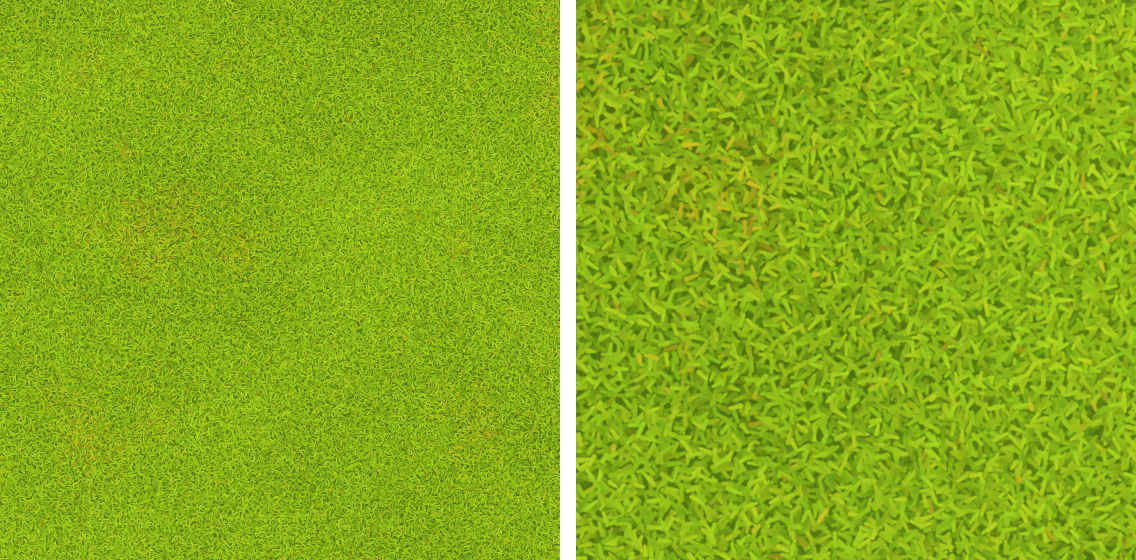
Left: the whole. Right: its middle third, enlarged.
Give the GLSL for this texture, as a three.js fragment shader.

```glsl
// Closely mown lawn seen from above: layers of short, randomly turned blades
// are stacked over dark soil, one blade per jittered grid cell, then tinted by
// broad soft noise for shaded areas and thin straw-coloured patches.

#define CELLS 168.0        // blade cells across the canvas
#define LAYERS 3           // stacked blade layers, bottom to top
#define BLADE_LENGTH 0.68  // longest half length, in cells
#define BLADE_WIDTH 0.23   // half width, in cells
#define EDGE 0.14          // softness of blade edges, in cells
#define TONE_SPREAD 0.56   // brightness range between blades
#define PATCH_TONE 0.26    // strength of broad light and dark areas
#define HUE_SPREAD 0.09    // red shift between blades
#define STRAW_BASE 0.015   // share of dry blades in healthy turf
#define STRAW_PATCH 0.16   // extra share of dry blades in thin patches

varying vec2 vUv;

const vec3 SHADE = vec3(0.31, 0.44, 0.06);
const vec3 GRASS = vec3(0.54, 0.70, 0.09);
const vec3 SUNLIT = vec3(0.69, 0.85, 0.12);
const vec3 STRAW = vec3(0.73, 0.69, 0.12);

vec3 hash32(vec2 p) {
  vec3 q = fract(vec3(p.xyx) * vec3(0.1031, 0.1030, 0.0973));
  q += dot(q, q.yxz + 33.33);
  return fract((q.xxy + q.yzz) * q.zyx);
}

float valueNoise(vec2 p) {
  vec2 cell = floor(p);
  vec2 f = fract(p);
  f = f * f * (3.0 - 2.0 * f);
  float low = mix(hash32(cell).x, hash32(cell + vec2(1.0, 0.0)).x, f.x);
  float high = mix(hash32(cell + vec2(0.0, 1.0)).x, hash32(cell + 1.0).x, f.x);
  return mix(low, high, f.y);
}

float fbm(vec2 p) {
  float sum = 0.0;
  float weight = 0.5;
  for (int i = 0; i < 4; i++) {
    sum += weight * valueNoise(p);
    p = mat2(1.6, 1.2, -1.2, 1.6) * p + 17.3;
    weight *= 0.5;
  }
  return sum / 0.9375;
}

// Colour ramp from deep shade through grass green to sunlit tips
vec3 grassRamp(float tone) {
  vec3 lower = mix(SHADE, GRASS, clamp(tone * 2.0, 0.0, 1.0));
  return mix(lower, SUNLIT, clamp(tone * 2.0 - 1.0, 0.0, 1.0));
}

// Coverage of a tapered blade; along runs from -1 at the root to 1 at the tip
float bladeMask(vec2 p, float angle, float halfLength, out float along) {
  vec2 dir = vec2(cos(angle), sin(angle));
  float t = dot(p, dir);
  along = clamp(t / halfLength, -1.0, 1.0);
  float dist = length(p - dir * clamp(t, -halfLength, halfLength));
  float width = BLADE_WIDTH * (0.9 - 0.25 * along);
  return 1.0 - smoothstep(width - EDGE, width + EDGE, dist);
}

void main() {
  // Broad variation of the turf
  float shade = (fbm(vUv * vec2(3.5, 5.0) + 4.7) - 0.5) * PATCH_TONE;
  float dryness = smoothstep(0.58, 0.8, fbm(vUv * 7.0 + 31.0));
  float strawShare = STRAW_BASE + STRAW_PATCH * dryness;

  // Soil and deep gaps
  vec3 color = grassRamp(0.06 + shade);

  // Blades, painted from the lowest layer up
  for (int k = 0; k < LAYERS; k++) {
    float layer = float(k);
    float height = layer / float(LAYERS - 1);
    vec2 p = vUv * CELLS + layer * vec2(0.37, 0.61);
    vec2 cell = floor(p);
    for (int j = -1; j <= 1; j++) {
      for (int i = -1; i <= 1; i++) {
        vec2 id = cell + vec2(float(i), float(j));
        vec3 place = hash32(id + 41.0 * layer + 7.0);
        vec3 look = hash32(id + 59.0 * layer + 211.0);

        vec2 center = id + 0.1 + 0.8 * place.xy;
        float halfLength = BLADE_LENGTH * mix(0.55, 1.0, look.x);
        float along;
        float mask = bladeMask(p - center, place.z * 6.2832, halfLength, along);

        float tone = mix(0.32, 0.66, height) + (look.y - 0.5) * TONE_SPREAD;
        vec3 blade = grassRamp(tone + 0.07 * along + shade);
        blade.r += (look.z - 0.5) * HUE_SPREAD;
        float dry = step(fract(look.z * 17.0 + look.x), strawShare);
        blade = mix(blade, STRAW * mix(0.8, 1.1, look.y), 0.8 * dry);
        color = mix(color, blade, mask);
      }
    }
  }

  // Faint yellow cast where the turf is thin
  color.r += 0.025 * dryness;
  gl_FragColor = vec4(color, 1.0);
}
```
